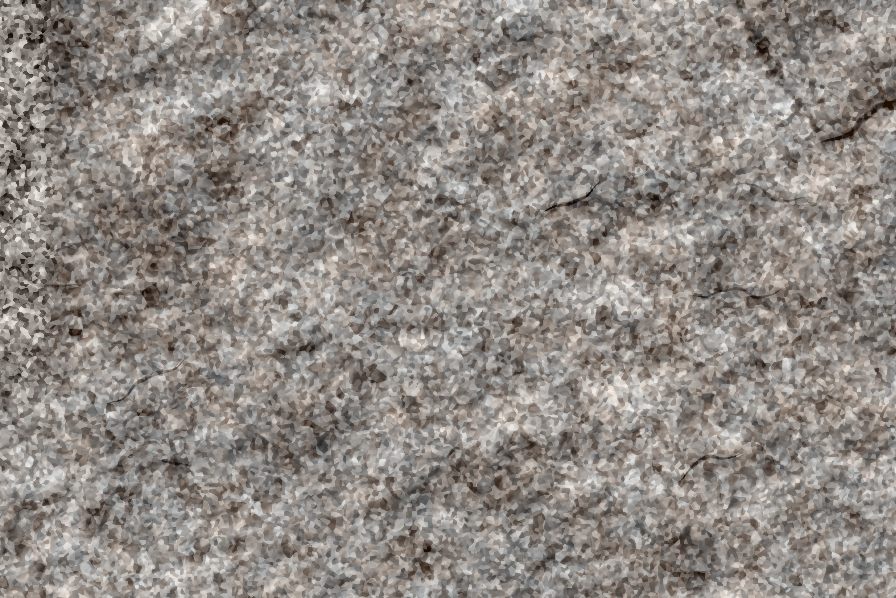
Reproduce this texture procedurally as a WebGL 1 fragment shader.

```glsl
precision highp float;
uniform vec2 u_resolution;

const vec3 DARK = vec3(0.34, 0.31, 0.29);
const vec3 LIGHT = vec3(0.80, 0.78, 0.76);
const vec3 WARM_TINT = vec3(0.040, 0.002, -0.026);
const float BASE_TONE = 0.53;
const float COARSE_SCALE = 68.0;
const float FINE_SCALE = 145.0;
const float COARSE_CONTRAST = 0.46;
const float FINE_CONTRAST = 0.66;
const float PATCH_CONTRAST = 0.85;
const float RELIEF_CONTRAST = 3.0;
const float FLECK_DEPTH = 0.30;
const float CRACK_DEPTH = 0.75;
const float STRATA_ANGLE = 0.28;
const int CRACK_COUNT = 11;

vec2 hash2(vec2 p) {
  vec3 q = fract(vec3(p.xyx) * vec3(0.1031, 0.1030, 0.0973));
  q += dot(q, q.yzx + 33.33);
  return fract((q.xx + q.yz) * q.zy);
}

mat2 rotation(float angle) {
  float c = cos(angle), s = sin(angle);
  return mat2(c, -s, s, c);
}

float valueNoise(vec2 p) {
  vec2 i = floor(p), f = fract(p);
  f = f * f * (3.0 - 2.0 * f);
  float low = mix(hash2(i).x, hash2(i + vec2(1.0, 0.0)).x, f.x);
  float high = mix(hash2(i + vec2(0.0, 1.0)).x, hash2(i + 1.0).x, f.x);
  return mix(low, high, f.y);
}

float fbm(vec2 p) {
  float sum = 0.0, gain = 0.5;
  for (int i = 0; i < 5; i++) {
    sum += gain * valueNoise(p);
    p = rotation(0.6) * p * 2.03 + 17.3;
    gain *= 0.5;
  }
  return sum;
}

// Cellular grains with softened borders: x = tone, y = tint
vec2 grains(vec2 p) {
  vec2 cell = floor(p), sum = vec2(0.0);
  float total = 0.0;
  for (int y = -1; y <= 1; y++) {
    for (int x = -1; x <= 1; x++) {
      vec2 id = cell + vec2(float(x), float(y));
      vec2 d = id + hash2(id + 41.0) - p;
      float weight = exp(-16.0 * dot(d, d));
      sum += weight * hash2(id + 193.0);
      total += weight;
    }
  }
  return sum / max(total, 1e-6);
}

// Rough surface, stretched along the strata
float height(vec2 p) {
  vec2 q = rotation(STRATA_ANGLE) * p;
  q.y += 0.012 * sin(q.x * 19.0 + 3.0 * sin(q.x * 7.0));
  return fbm(q * vec2(7.0, 13.0) + 5.0);
}

// Tapered, wavering dark split
float crack(vec2 p, vec2 centre, float angle, float halfLength, float width) {
  vec2 q = rotation(angle) * (p - centre);
  q.y += 0.014 * (valueNoise(p * 38.0) - 0.5) + 0.006 * sin(q.x * 55.0 + centre.x * 20.0);
  float taper = max(1.0 - abs(q.x) / halfLength, 0.0);
  float core = 1.0 - smoothstep(0.3, 1.0, abs(q.y) / (width * taper + 1e-4));
  float shade = exp(-abs(q.y) * 90.0) * 0.35;
  return max(core, shade) * smoothstep(0.0, 0.35, taper);
}

void main() {
  vec2 p = gl_FragCoord.xy / u_resolution.y;
  float right = u_resolution.x / u_resolution.y;
  vec2 warped = p + 0.006 * (vec2(valueNoise(p * 60.0), valueNoise(p * 60.0 + 31.0)) - 0.5);

  // Mineral grains and broad mottling
  vec2 coarse = grains(warped * COARSE_SCALE);
  vec2 fine = grains(warped * FINE_SCALE + 70.0);
  float mottling = fbm(rotation(STRATA_ANGLE) * p * vec2(9.0, 14.0) + 60.0) - 0.485;
  float tone = BASE_TONE + COARSE_CONTRAST * (coarse.x - 0.5)
    + FINE_CONTRAST * (fine.x - 0.5) + PATCH_CONTRAST * mottling;
  float fleckArea = smoothstep(0.42, 0.65, valueNoise(p * 24.0 + 9.0));
  tone -= FLECK_DEPTH * fleckArea * smoothstep(0.62, 0.82, coarse.y);

  // Light from the upper left on the relief
  tone += RELIEF_CONTRAST * (height(p) - height(p + vec2(-0.003, 0.006)));

  // Speckled band and groove at the left
  float waver = 0.03 * (fbm(p * 9.0) - 0.5);
  float band = (1.0 - smoothstep(0.07, 0.11, p.x + waver)) * smoothstep(0.1, 0.6, p.y);
  tone += band * (0.16 - 0.55 * smoothstep(0.55, 0.75, fine.y));
  tone -= 0.16 * exp(-pow((p.x + waver - 0.105) * 38.0, 2.0)) * smoothstep(0.1, 0.7, p.y);

  // Pale slab with a sharp edge at the upper right
  vec2 corner = p - vec2(right - 0.133, 0.78);
  float edge = dot(corner, vec2(0.79, 0.61)) + 0.035 * (fbm(p * 12.0) - 0.5)
    - 0.25 * dot(corner, corner);
  float upper = smoothstep(0.66, 0.84, p.y);
  float slab = smoothstep(-0.13, -0.03, edge) * (1.0 - smoothstep(-0.006, 0.0, edge));
  tone += upper * (0.17 * slab - 0.36 * exp(-pow((edge - 0.004) * 150.0, 2.0)));

  // Scattered cracks and one deep split beyond the slab
  float split = crack(p, vec2(right - 0.05, 0.80), 0.55, 0.10, 0.013);
  for (int i = 0; i < CRACK_COUNT; i++) {
    vec2 seed = vec2(float(i) * 7.0 + 3.0, 29.0);
    vec2 shape = hash2(seed + 100.0);
    vec2 centre = hash2(seed) * vec2(right, 1.0);
    float one = crack(p, centre, mix(-0.55, 0.5, shape.x), mix(0.03, 0.10, shape.y), 0.006);
    split = max(split, one * mix(0.35, 1.0, shape.x));
  }
  tone -= CRACK_DEPTH * split;

  // Grey to beige stone
  float warmth = coarse.y + 0.8 * valueNoise(p * 16.0 + 80.0) - 0.9;
  vec3 stone = mix(DARK, LIGHT, clamp(tone, -0.55, 1.3));
  stone += WARM_TINT * warmth * (1.0 - band);
  gl_FragColor = vec4(clamp(stone, 0.0, 1.0), 1.0);
}
```
